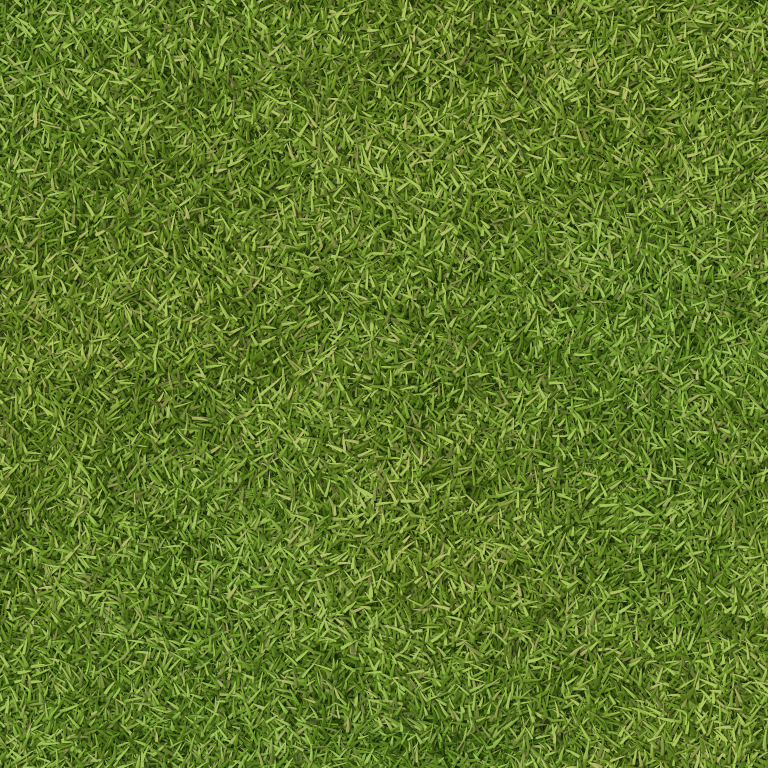
Write a Shadertoy shader that draws this texture.

```glsl
// Sunlit mown lawn: layered, tapered grass blades with shadowed gaps and dry stems.
#define LAYERS 15
#define CELL 0.0165
#define BLADE_LENGTH 0.027
#define BLADE_HALF_WIDTH 0.0020
#define ANGLE_SPREAD 2.7
#define BEND 0.0045
#define SHADOW 0.27
#define DRYNESS 0.60
#define PATCH_STRENGTH 0.20

const vec3 SOIL  = vec3(0.11, 0.18, 0.03);
const vec3 DEEP  = vec3(0.15, 0.24, 0.04);
const vec3 SHADE = vec3(0.25, 0.37, 0.07);
const vec3 GREEN = vec3(0.35, 0.48, 0.11);
const vec3 LIT   = vec3(0.45, 0.60, 0.17);
const vec3 PALE  = vec3(0.66, 0.78, 0.36);
const vec3 STRAW = vec3(0.70, 0.66, 0.43);

// Arithmetic hash: three inputs, four values in 0..1
vec4 hash4(vec3 p) {
    vec4 q = fract(p.xyzx * vec4(0.1031, 0.1030, 0.0973, 0.1099));
    q += dot(q, q.wzxy + 33.33);
    return fract((q.xxyz + q.yzzw) * q.zywx);
}

float valueNoise(vec2 p, float seed) {
    vec2 cell = floor(p), f = fract(p);
    f = f * f * (3.0 - 2.0 * f);
    float a = hash4(vec3(cell, seed)).x;
    float b = hash4(vec3(cell + vec2(1, 0), seed)).x;
    float c = hash4(vec3(cell + vec2(0, 1), seed)).x;
    float d = hash4(vec3(cell + vec2(1, 1), seed)).x;
    return mix(mix(a, b, f.x), mix(c, d, f.x), f.y);
}

float linearStep(float a, float b, float x) {
    return clamp((x - a) / (b - a), 0.0, 1.0);
}

// Colour ramp from deep shade to sunlit blade
vec3 grassColor(float tone) {
    vec3 color = mix(DEEP, SHADE, linearStep(0.03, 0.22, tone));
    color = mix(color, GREEN, linearStep(0.22, 0.45, tone));
    color = mix(color, LIT, linearStep(0.45, 0.72, tone));
    return mix(color, PALE, linearStep(0.72, 1.0, tone));
}

// Paints one blade and its thin cast shadow over the lawn below
vec3 paintBlade(vec3 below, vec2 p, vec4 shape, vec4 look,
                float lean, float height, float patchTone, float pixel) {
    float angle = (shape.z - 0.5) * ANGLE_SPREAD + lean;
    vec2 along = vec2(sin(angle), cos(angle));
    vec2 across = vec2(along.y, -along.x);
    float s = dot(p, along) / (BLADE_LENGTH * mix(0.5, 1.1, shape.w)) + 0.5;
    if (s < 0.0 || s > 1.0) return below;

    float x = dot(p, across) - (look.y - 0.5) * 2.0 * BEND * (s * s - 0.3);
    float ends = smoothstep(0.0, 0.1, s) * smoothstep(1.0, 0.88, s);
    float halfWidth = BLADE_HALF_WIDTH * mix(0.6, 1.15, look.z) * (1.0 - 0.8 * s * s);
    float cover = ends * clamp((halfWidth - abs(x)) / pixel + 0.5, 0.0, 1.0);
    float shadow = ends * smoothstep(2.2 * halfWidth, 0.4 * halfWidth,
                                     abs(x - 0.8 * halfWidth));

    float tone = 0.56 + 0.45 * (height - 0.5) + 0.80 * (look.x - 0.5);
    tone += 0.22 * (s - 0.5) + patchTone;
    tone -= 0.08 * clamp(x / halfWidth, -1.0, 1.0);
    vec3 color = grassColor(tone);
    float dry = DRYNESS * smoothstep(0.70, 1.0, look.w);
    color = mix(color, STRAW * mix(0.65, 1.08, clamp(tone, 0.0, 1.0)), dry);
    return mix(below * (1.0 - SHADOW * shadow), color, cover);
}

void mainImage(out vec4 fragColor, in vec2 fragCoord) {
    float pixel = 1.0 / iResolution.y;
    vec2 uv = fragCoord * pixel;

    // Broad and small variations in light, lean and yellowness
    float broad = valueNoise(uv * 5.0, 71.0) - 0.5;
    float clump = valueNoise(uv * 28.0, 83.0) - 0.5;
    float patchTone = PATCH_STRENGTH * (0.45 * broad + clump);
    float warmth = valueNoise(uv * 3.5, 97.0) - 0.5;

    vec3 color = mix(SOIL, SHADE, 0.6 * valueNoise(uv * 160.0, 59.0));

    // Stack blades from the ground up, on shifted grids
    for (int i = 0; i < LAYERS; i++) {
        float layer = float(i);
        float height = pow(0.84, float(LAYERS - 1 - i));
        vec2 grid = uv / CELL + 7.0 * hash4(vec3(layer, 5.0, 11.0)).xy;
        vec2 home = floor(grid);
        for (int y = -1; y <= 1; y++)
        for (int x = -1; x <= 1; x++) {
            vec2 cell = home + vec2(x, y);
            vec4 shape = hash4(vec3(cell, layer + 13.0));
            vec4 look = hash4(vec3(cell, layer + 41.0));
            float lean = 1.1 * (valueNoise(cell * 0.17, 23.0) - 0.45);
            vec2 p = (grid - cell - shape.xy) * CELL;
            color = paintBlade(color, p, shape, look, lean, height, patchTone, pixel);
        }
    }

    color *= 1.0 + warmth * vec3(0.10, 0.02, 0.06);
    fragColor = vec4(clamp(color, 0.0, 1.0), 1.0);
}
```
